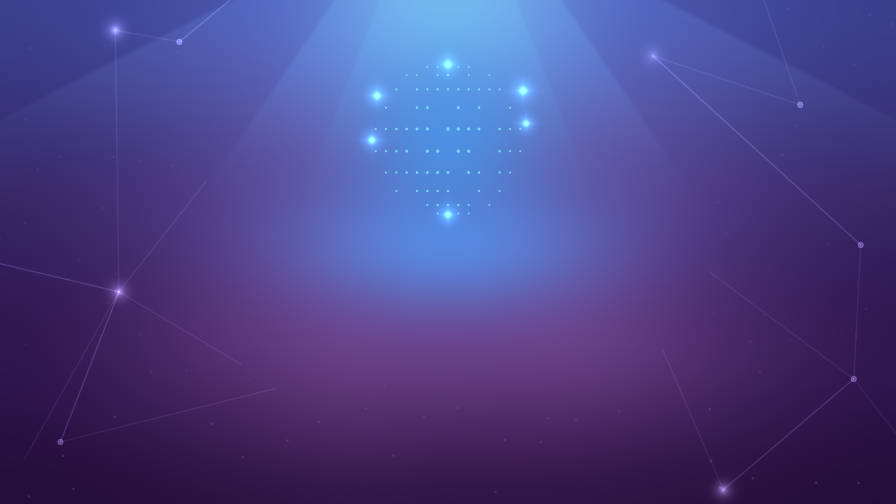
A Shadertoy shader for this background:

```glsl
// Violet stage with light beams, a dotted blue globe, a floor glow and a faint network.

const vec3 SKY_BLUE = vec3(0.48, 0.77, 0.95);
const vec3 ORB_BLUE = vec3(0.27, 0.60, 0.93);
const vec3 FLOOR_BLUE = vec3(0.355, 0.54, 0.89);
const vec3 DOT_CYAN = vec3(0.50, 0.90, 1.0);
const vec3 LINE_LILAC = vec3(0.70, 0.66, 0.90);

vec2 hash2(vec2 cell) {
    vec2 h = vec2(dot(cell, vec2(127.1, 311.7)), dot(cell, vec2(269.5, 183.3)));
    return fract(sin(h) * 43758.5);
}

float gradientNoise(vec2 p) {
    vec2 i = floor(p), f = fract(p), u = f * f * (3.0 - 2.0 * f);
    vec2 e = vec2(0.0, 1.0);
    float a = dot(hash2(i) * 2.0 - 1.0, f);
    float b = dot(hash2(i + e.yx) * 2.0 - 1.0, f - e.yx);
    float c = dot(hash2(i + e.xy) * 2.0 - 1.0, f - e.xy);
    float d = dot(hash2(i + e.yy) * 2.0 - 1.0, f - e.yy);
    return mix(mix(a, b, u.x), mix(c, d, u.x), u.y);
}

float glow(vec2 offset, vec2 size) {
    vec2 q = offset / size;
    return exp(-dot(q, q));
}

float disc(float dist, float radius, float px) {
    return 1.0 - smoothstep(radius - 0.6 * px, radius + 0.6 * px, dist);
}

float line(vec2 p, vec2 a, vec2 b, float px) {
    vec2 ab = b - a;
    float t = clamp(dot(p - a, ab) / dot(ab, ab), 0.0, 1.0);
    return 1.0 - smoothstep(0.0, 0.0007 + px, length(p - a - ab * t));
}

// Four colours stacked from the bottom to the top
vec3 ramp(float y, vec3 low, vec3 mid, vec3 high, vec3 top) {
    vec3 c = mix(low, mid, smoothstep(-0.03, 0.35, y));
    c = mix(c, high, smoothstep(0.32, 0.65, y));
    return mix(c, top, smoothstep(0.58, 1.0, y));
}

// Light cone that opens downwards and fades with depth
float beam(vec2 p, float halfWidth, float slope, float reach, float px) {
    float depth = 1.0 - p.y;
    float inside = halfWidth + slope * depth - abs(p.x);
    float edge = smoothstep(-px, 0.008 + px, inside / sqrt(1.0 + slope * slope));
    return edge * (1.0 - smoothstep(0.0, reach, depth));
}

// Rows of dots set at even latitudes of a sphere
float globeDots(vec2 p, float radius, float px) {
    float sum = 0.0;
    for (int i = 0; i < 10; i++) {
        float lat = (float(i) - 4.5) * 0.295, halfRow = radius * cos(lat);
        float column = floor(p.x / 0.0205 + 0.5);
        vec2 center = vec2(column * 0.0205, radius * sin(lat));
        float keep = step(0.30, hash2(vec2(column, float(i) + 3.0)).x);
        keep *= step(abs(center.x), halfRow + 0.006);
        float size = mix(0.0036, 0.0018, clamp(length(center) / radius, 0.0, 1.0));
        sum += keep * disc(length(p - center), size, px);
    }
    return min(sum, 1.0);
}

float star(vec2 p, float size) {
    vec2 a = abs(p) / size;
    float rays = exp(-a.x * 7.0 - a.y * 1.6) + exp(-a.y * 7.0 - a.x * 1.6);
    return glow(p, vec2(size * 0.35)) + 0.35 * rays + 0.4 * glow(p, vec2(size));
}

float ringNode(vec2 p, float px) {
    float d = length(p);
    return 0.25 * disc(d, 0.006, px) + 0.15 * disc(abs(d - 0.005), 0.001, px);
}

float hazeNode(vec2 p) {
    return 0.28 * glow(p, vec2(0.019)) + 0.35 * glow(p, vec2(0.007));
}

float specks(vec2 p, float scale, float px) {
    vec2 cell = floor(p * scale), h = hash2(cell);
    vec2 center = (cell + 0.2 + 0.6 * h) / scale;
    return step(0.68, hash2(cell + 19.0).x) * disc(length(p - center), 0.0025, px);
}

float network(vec2 p, float px) {
    vec2 a = vec2(-0.66, 0.94), b = vec2(-0.533, 0.917), c = vec2(-0.653, 0.421);
    vec2 d = vec2(-0.769, 0.123), e = vec2(0.407, 0.889), f = vec2(0.699, 0.792);
    vec2 g = vec2(0.819, 0.514), h = vec2(0.805, 0.248), i = vec2(0.546, 0.028);
    float bright = line(p, c, vec2(-0.889, 0.477), px) + line(p, c, d, px)
        + line(p, b, vec2(-0.42, 1.01), px) + line(p, e, g, px) + line(p, h, i, px);
    float faint = line(p, a, c, px) + line(p, a, b, px) + line(p, c, vec2(-0.84, 0.09), px)
        + line(p, c, vec2(-0.41, 0.277), px) + line(p, d, vec2(-0.343, 0.229), px)
        + line(p, c, vec2(-0.48, 0.64), px) + line(p, e, f, px) + line(p, g, h, px)
        + line(p, f, vec2(0.627, 1.0), px) + line(p, i, vec2(0.426, 0.306), px)
        + line(p, h, vec2(0.52, 0.46), px) + line(p, h, vec2(0.889, 0.14), px);
    float nodes = ringNode(p - b, px) + ringNode(p - d, px) + ringNode(p - f, px)
        + ringNode(p - g, px) + ringNode(p - h, px);
    nodes += hazeNode(p - a) + hazeNode(p - c) + hazeNode(p - i) + 0.45 * hazeNode(p - e);
    return 0.16 * bright + 0.075 * faint + nodes;
}

void mainImage(out vec4 fragColor, in vec2 fragCoord) {
    float px = 1.0 / iResolution.y;
    vec2 p = vec2(fragCoord.x - 0.5 * iResolution.x, fragCoord.y) * px;

    // Backdrop: warm centre, dark sides
    vec3 inner = ramp(p.y, vec3(0.19, 0.08, 0.27), vec3(0.425, 0.25, 0.53), vec3(0.38, 0.29, 0.60), vec3(0.31, 0.37, 0.72));
    vec3 outer = ramp(p.y, vec3(0.14, 0.05, 0.22), vec3(0.19, 0.09, 0.32), vec3(0.21, 0.15, 0.40), vec3(0.23, 0.25, 0.56));
    vec3 color = mix(inner, outer, smoothstep(0.15, 0.90, abs(p.x)));
    color += 0.012 * gradientNoise(p * vec2(3.0, 5.0));

    // Beams and broad glows
    color += vec3(0.035, 0.055, 0.06) * beam(p, 0.435, 1.95, 0.50, px);
    color += vec3(0.03, 0.07, 0.07) * beam(p, 0.23, 0.68, 0.45, px);
    color += vec3(0.02, 0.06, 0.05) * beam(p, 0.14, 0.39, 0.42, px);
    color = mix(color, SKY_BLUE, 0.85 * glow(p - vec2(0.0, 1.03), vec2(0.21, 0.25)));
    color = mix(color, FLOOR_BLUE, 0.92 * glow(p - vec2(0.0, 0.515), vec2(0.30, 0.13)));
    vec2 orb = p - vec2(0.0, 0.722);
    color = mix(color, ORB_BLUE, 0.75 * glow(orb, vec2(0.17, 0.18)));

    // Globe and its sparks
    color = mix(color, DOT_CYAN, 0.85 * globeDots(orb, 0.150, px));
    float sparks = star(orb - vec2(0.0, 0.150), 0.018) + star(orb + vec2(0.0, 0.148), 0.018);
    sparks += star(orb - vec2(0.149, 0.098), 0.021) + star(orb - vec2(0.155, 0.033), 0.017);
    sparks += star(orb + vec2(0.141, -0.088), 0.019) + star(orb + vec2(0.151, 0.0), 0.019);
    color += vec3(0.20, 0.45, 0.60) * sparks;

    // Network and drifting specks
    color += LINE_LILAC * network(p, px);
    float speckFade = (1.0 - smoothstep(0.12, 0.30, p.y)) + 0.5 * smoothstep(0.35, 0.6, abs(p.x));
    color += LINE_LILAC * 0.10 * speckFade * specks(p, 14.0, px);
    fragColor = vec4(clamp(color, 0.0, 1.0), 1.0);
}
```
